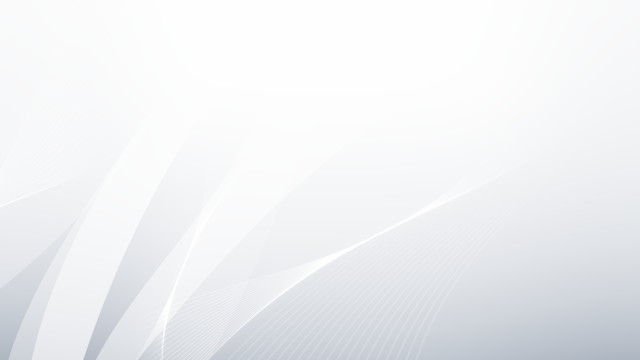
A WebGL 1 fragment shader for this background:

```glsl
precision highp float;
// Pale abstract backdrop: a white glow sinking into blue-grey at the foot,
// crossed by translucent curved veils and fans of fine bright threads.
// Everything scales one darkness value, which is turned into colour at the end.
uniform vec2 u_resolution;

const vec3 SHADE_TINT = vec3(1.08, 0.97, 0.82);

// Cubic taking the values k.x, k.y, k.z, k.w at t = 0, 1, 2, 3.
float cubic(float t, vec4 k) {
  float d1 = k.y - k.x;
  float d2 = k.z - 2.0 * k.y + k.x;
  float d3 = k.w - 3.0 * k.z + 3.0 * k.y - k.x;
  return k.x + t * (d1 + (t - 1.0) * (d2 / 2.0 + (t - 2.0) * d3 / 6.0));
}

// Soft step: 1 where d is positive.
float side(float d, float blur) {
  return smoothstep(-blur, blur, d);
}

// Mask of the strip between two edges.
float strip(float x, float left, float right, float blur) {
  return side(x - left, blur) * side(right - x, blur);
}

// Thin thread at distance d, dimmed where it is finer than a pixel.
float thread(float d, float width, float pixel) {
  float w = max(width, pixel);
  return (1.0 - smoothstep(0.0, w, abs(d))) * width / w;
}

// Rises over a..b, then falls over c..d.
float window(float x, float a, float b, float c, float d) {
  return smoothstep(a, b, x) * (1.0 - smoothstep(c, d, x));
}

// Darkness of the empty backdrop.
float backdrop(vec2 p) {
  float off = abs(p.x - 0.9);
  float across = mix(0.74, 1.02, smoothstep(0.1, 0.85, off));
  float foot = 0.28 * exp(-3.2 * p.y) * across;
  float glow = smoothstep(0.45, 0.85, p.y) * (1.0 - smoothstep(0.2, 0.95, off));
  return foot * (1.0 - 0.85 * glow) + 0.012 * smoothstep(0.4, 0.95, off);
}

void main() {
  vec2 p = gl_FragCoord.xy / u_resolution.y;
  float pixel = 1.0 / u_resolution.y;
  float blur = max(0.0022, 0.8 * pixel);
  float row = p.y * 4.0;

  // Steep edges give x by height; the sweep gives height by x.
  float wedgeLeft = cubic(row, vec4(-0.278, 0.063, 0.308, 0.470));
  float bladeLeft = cubic(row, vec4(0.023, 0.132, 0.287, 0.458));
  float bladeCore = cubic(row, vec4(0.088, 0.169, 0.296, 0.458));
  float bladeRight = cubic(row, vec4(0.231, 0.326, 0.449, 0.606));
  float sailLeft = cubic(row, vec4(0.266, 0.435, 0.620, 0.729));
  float sailRight = cubic(row, vec4(0.382, 0.593, 0.845, 1.169));
  float fold = cubic(row, vec4(0.579, 0.704, 0.808, 0.919));
  float spine = cubic(row, vec4(0.451, 0.505, 0.648, 0.856));
  float sweep = cubic((p.x - 0.579) / 0.347, vec4(0.0, 0.28, 0.456, 0.653));
  float rim = 0.426 + 0.39 * p.x;

  // Translucent veils, dissolving toward the top.
  float fade = 1.0 - smoothstep(0.5, 0.82, p.y);
  float aboveSweep = side(p.y - sweep, blur);
  float shade = backdrop(p);
  shade *= 1.0 - 0.28 * fade * side(wedgeLeft - p.x, blur);
  shade *= 1.0 - 0.25 * side(p.y - rim, blur) * (1.0 - smoothstep(0.15, 0.3, p.x));
  shade *= 1.0 - 0.38 * fade * strip(p.x, bladeLeft, bladeRight, blur);
  shade *= 1.0 - 0.48 * fade * strip(p.x, bladeCore, bladeRight, blur);
  shade *= 1.0 - 0.48 * fade * strip(p.x, sailLeft, sailRight, blur);
  shade *= 1.0 - 0.16 * fade * strip(p.x, spine, fold, blur);
  shade *= 1.0 - 0.24 * aboveSweep * window(p.x, 0.3, 0.58, 1.25, 1.6);

  // Fans of threads; t runs across each fan.
  float light = 0.0;
  float pinch = p.x - 1.06;
  float s = p.y / 0.54;
  float sweepFade = 0.32 * window(p.x, 0.36, 0.5, 0.85, 1.65);
  float spineFade = 0.28 * window(p.y, -0.2, 0.0, 0.35, 0.72);
  float hangFade = 0.22 * (1.0 - aboveSweep * 0.8) * window(p.y, -0.3, 0.0, 0.25, 0.6);
  float rimFade = 0.3 * window(p.x, -0.1, 0.0, 0.1, 0.45);
  for (int i = 0; i < 20; i++) {
    float t = (float(i) + 0.5) / 20.0;
    float meshY = sweep + t * 0.82 * pinch * pinch;
    light += sweepFade * thread((p.y - meshY) * 0.85, 0.0026, pixel);

    float fanX = spine - t * 1.2 * (p.y - 0.25) * (p.y - 0.25);
    light += spineFade * thread(p.x - fanX, 0.0022, pixel);

    float hangX = mix(0.62 + 0.55 * t, 1.38 + 0.2 * t, s) - 0.24 * s * (1.0 - s);
    light += hangFade * thread((p.x - hangX) * 0.6, 0.0024, pixel);

    float rayY = rim + t * (0.1 + 1.5 * p.x + 2.0 * p.x * p.x);
    light += rimFade * thread((p.y - rayY) / (1.1 + 1.5 * t), 0.0024, pixel);
  }

  // Bright leading threads with a faint halo.
  float sweepGap = (p.y - sweep) * 0.82;
  float sweepGlow = window(p.x, 0.5, 0.85, 1.1, 1.55);
  light += sweepGlow * (0.75 * thread(sweepGap, 0.0045, pixel) + 0.2 * exp(-abs(sweepGap) * 70.0));
  float spineGap = (p.x - spine) * 0.9;
  float spineGlow = window(p.y, -0.1, 0.15, 0.35, 0.62);
  light += spineGlow * (0.65 * thread(spineGap, 0.0042, pixel) + 0.2 * exp(-abs(spineGap) * 70.0));
  light += 0.8 * thread(p.y - rim, 0.004, pixel) * (1.0 - smoothstep(0.05, 0.27, p.x));

  shade *= 1.0 - clamp(light, 0.0, 0.95);
  gl_FragColor = vec4(vec3(0.998) - shade * SHADE_TINT, 1.0);
}
```
